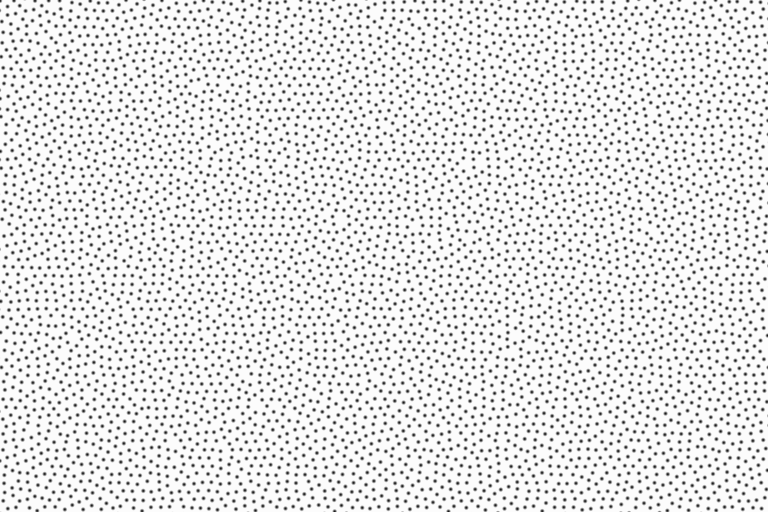
Reproduce this pattern procedurally as a Shadertoy shader.

```glsl
#define DENSITY 57.5     // mean dot spacings per canvas height
#define DOT_RADIUS 0.166 // in units of the mean dot spacing
#define SOFTNESS 0.162   // half width of the dot's edge
#define SWIRL 0.66       // disorder of the starting lattice
#define REACH 1.06       // distance below which dots repel
#define PUSH 0.42        // share of the overlap removed per step
#define NEAR 0.9         // dots farther than this cannot cover the point
#define PAPER vec3(0.99)
#define INK vec3(0.10)
#define ZERO min(0, int(iResolution.x)) // keeps loops from being unrolled

// Triangular lattice with one dot per unit of area
const mat2 LATTICE = mat2(1.0746, 0.0, 0.5373, 0.9306);
const int SIDE = 7;
vec2 dots[SIDE * SIDE];

float hash(ivec2 cell) {
    uvec2 q = uvec2(cell + 4096) * uvec2(1597u, 3571u);
    uint n = (q.x ^ (q.y << 8)) * 747796405u + 289133u;
    n = (n ^ (n >> 15)) * 277803737u;
    n = (n ^ (n >> 13)) * 668265263u;
    return float(n >> 16) / 65536.0;
}

// Divergence-free jitter: scatters the lattice but keeps its density even
vec2 swirl(ivec2 cell) {
    float here = hash(cell);
    float right = hash(cell + ivec2(1, 0));
    float above = hash(cell + ivec2(0, 1));
    return vec2(above - here, here - right) * SWIRL;
}

// Dot in the middle of a 3x3 block, pushed away from its close neighbours
vec2 relaxed(int corner) {
    vec2 current = dots[corner + SIDE + 1];
    vec2 shift = vec2(0.0);
    for (int i = ZERO; i < 9; i++) {
        vec2 away = current - dots[corner + (i / 3) * SIDE + i % 3];
        float inverse = inversesqrt(dot(away, away) + 1e-6);
        shift += away * max(REACH * inverse - 1.0, 0.0);
    }
    return current + shift * PUSH;
}

// Distance to the nearest dot of an evenly spaced random scatter
float nearestDot(vec2 p) {
    ivec2 home = ivec2(floor(inverse(LATTICE) * p));
    vec2 local = p - LATTICE * vec2(home);

    // Swirled lattice around the home cell
    for (int i = ZERO; i < SIDE * SIDE; i++) {
        ivec2 offset = ivec2(i % SIDE, i / SIDE) - SIDE / 2;
        dots[i] = LATTICE * (vec2(offset) + 0.5 + swirl(home + offset));
    }

    // First step, in place: results shift into slots no longer read
    for (int i = ZERO; i < 25; i++) {
        int corner = (i / 5) * SIDE + i % 5;
        dots[corner] = relaxed(corner);
    }

    // Second step, only for dots that may cover the point
    float nearest = NEAR;
    for (int i = ZERO; i < 9; i++) {
        int corner = (i / 3) * SIDE + i % 3;
        if (distance(local, dots[corner + SIDE + 1]) < NEAR)
            nearest = min(nearest, distance(local, relaxed(corner)));
    }
    return nearest;
}

void mainImage(out vec4 fragColor, in vec2 fragCoord) {
    float scale = DENSITY / iResolution.y;
    float dist = nearestDot(fragCoord * scale);

    // Soft round dot, never sharper than a pixel
    float edge = max(SOFTNESS, 0.5 * scale);
    float paper = smoothstep(DOT_RADIUS - edge, DOT_RADIUS + edge, dist);
    fragColor = vec4(mix(INK, PAPER, paper), 1.0);
}
```
